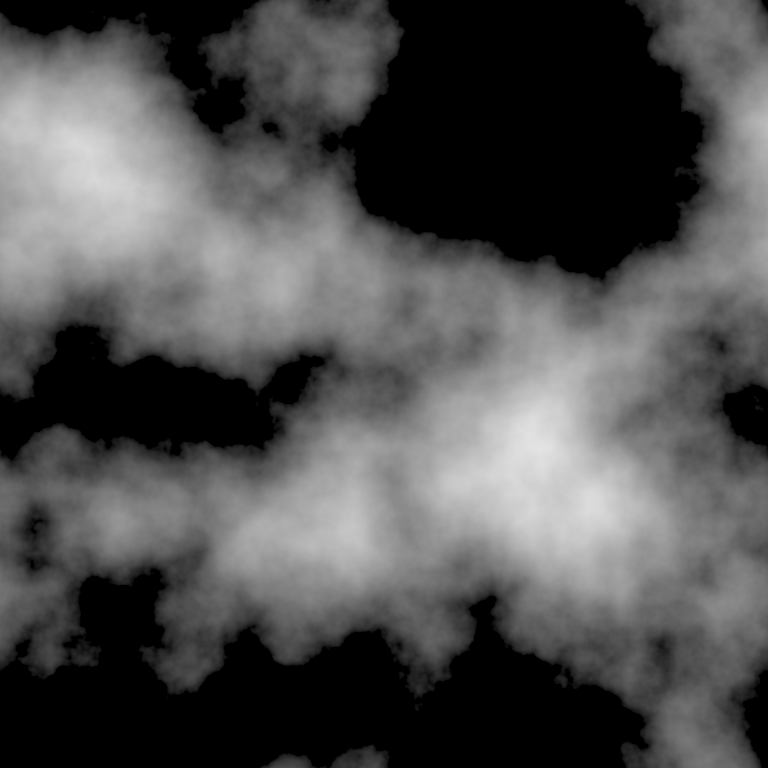
A Shadertoy shader for this texture:

```glsl
// Tiling grey clouds on black: a few layered cosine waves lay out the large
// banks, wrapping gradient noise adds billows and ragged rims, and a square
// root ramp above a coverage threshold turns density into brightness.

const float TAU = 6.2831853;
const float COVERAGE = 0.38;      // raises density, so less black remains
const float BRIGHTNESS = 0.56;
const float DETAIL_CELLS = 5.0;   // noise cells across the tile, first octave
const float DETAIL_STRENGTH = 1.2;
const float DETAIL_GAIN = 0.5;
const int DETAIL_OCTAVES = 6;

// Each wave: whole repeats in x and y, amplitude, phase
const int WAVE_COUNT = 11;
const vec4 WAVES[WAVE_COUNT] = vec4[WAVE_COUNT](
    vec4(0, 1, 0.55, 2.95),
    vec4(0, 2, 0.27, 2.17),
    vec4(0, 3, 0.21, -1.01),
    vec4(1, 0, 0.15, 0.59),
    vec4(1, 1, 0.46, 1.15),
    vec4(1, -1, 0.54, -0.06),
    vec4(1, 2, 0.26, 2.53),
    vec4(1, -2, 0.28, -1.90),
    vec4(2, 0, 0.14, -1.85),
    vec4(2, -1, 0.17, -1.40),
    vec4(2, 2, 0.13, 1.76));

// Integer hash of a lattice cell, giving a unit gradient direction
vec2 cellGradient(vec2 cell, float period, uint seed) {
    uvec2 c = uvec2(mod(cell, period));
    uint h = c.x * 1597u + c.y * 51749u + seed * 7919u;
    h = (h ^ (h >> 15)) * 73244475u;
    h = (h ^ (h >> 13)) * 26699u;
    h ^= h >> 16;
    float angle = TAU * float(h & 65535u) / 65536.0;
    return vec2(cos(angle), sin(angle));
}

// Gradient noise that wraps after a whole number of cells
float gradientNoise(vec2 p, float period, uint seed) {
    vec2 cell = floor(p);
    vec2 f = p - cell;
    vec2 blend = f * f * f * (f * (f * 6.0 - 15.0) + 10.0);
    vec2 right = vec2(1, 0);
    vec2 up = vec2(0, 1);
    float a = dot(cellGradient(cell, period, seed), f);
    float b = dot(cellGradient(cell + right, period, seed), f - right);
    float c = dot(cellGradient(cell + up, period, seed), f - up);
    float d = dot(cellGradient(cell + 1.0, period, seed), f - 1.0);
    return mix(mix(a, b, blend.x), mix(c, d, blend.x), blend.y);
}

// Large cloud banks
float cloudBanks(vec2 uv) {
    vec2 p = vec2(uv.x, 1.0 - uv.y) - 0.0625;
    float sum = 0.0;
    for (int i = 0; i < WAVE_COUNT; i++) {
        vec4 wave = WAVES[i];
        sum += wave.z * cos(TAU * dot(wave.xy, p) - wave.w);
    }
    return sum;
}

// Billows and wisps
float cloudDetail(vec2 uv) {
    float sum = 0.0;
    float amplitude = DETAIL_STRENGTH;
    float cells = DETAIL_CELLS;
    for (int i = 0; i < DETAIL_OCTAVES; i++) {
        sum += amplitude * gradientNoise(uv * cells, cells, uint(i + 1));
        amplitude *= DETAIL_GAIN;
        cells *= 2.0;
    }
    return sum;
}

void mainImage(out vec4 fragColor, in vec2 fragCoord) {
    vec2 uv = fragCoord / iResolution.xy;
    float density = cloudBanks(uv) + cloudDetail(uv) + COVERAGE;
    float grey = BRIGHTNESS * sqrt(max(density, 0.0));
    fragColor = vec4(vec3(min(grey, 1.0)), 1.0);
}
```
